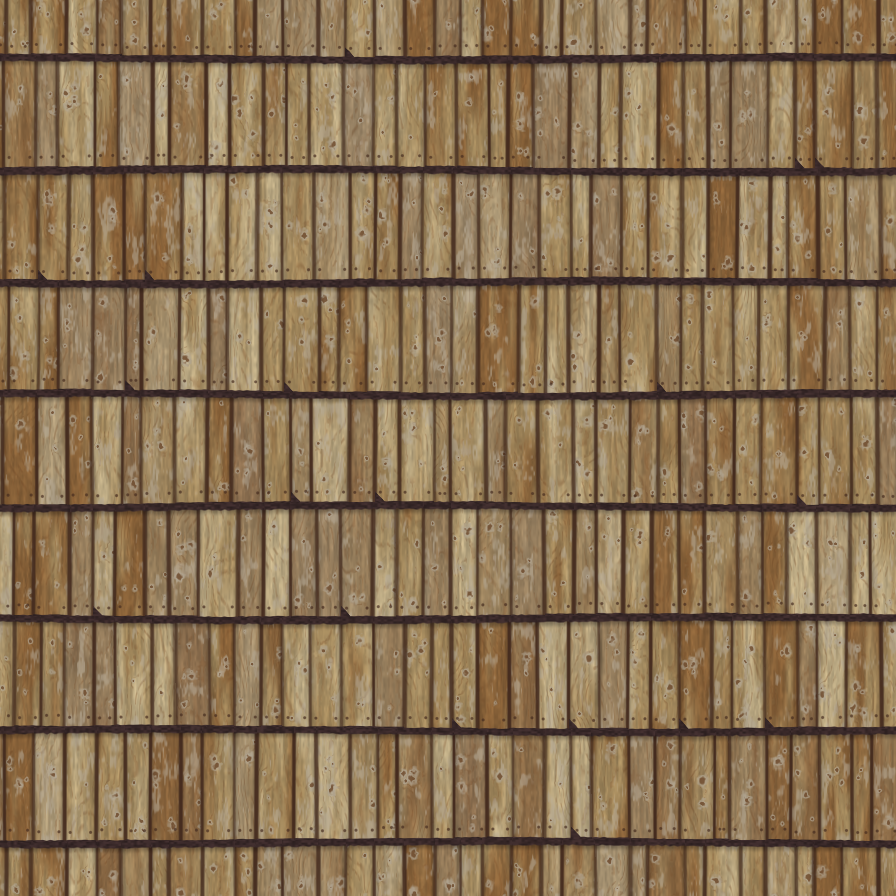
This texture is drawn by a three.js fragment shader. Its source:

```glsl
varying vec2 vUv;

const float ROWS = 8.0;
const float BOARDS = 32.0;
const float ROW_SHIFT = 0.5;       // height of the first lower edge, in rows
const float ASPECT = BOARDS / ROWS;
const float EDGE_JITTER = 0.48;    // variation of board widths
const float EDGE_SLANT = 0.07;
const float SEAM_WIDTH = 0.035;    // in board widths
const float SEAM_VARIATION = 0.05;
const float STRIP_HEIGHT = 0.058;  // in rows
const float CHIP_CHANCE = 0.06;
const float KNOT_CHANCE = 0.62;
const int KNOTS = 5;

const vec3 STRAW = vec3(0.73, 0.66, 0.51);
const vec3 TAN = vec3(0.63, 0.53, 0.36);
const vec3 BROWN = vec3(0.53, 0.38, 0.22);
const vec3 WEATHERED = vec3(0.55, 0.46, 0.36);
const vec3 SILVER = vec3(0.70, 0.66, 0.59);
const vec3 RUST = vec3(0.40, 0.25, 0.13);
const vec3 SEAM = vec3(0.27, 0.17, 0.12);
const vec3 SHADOW = vec3(0.21, 0.15, 0.15);

float hash(vec2 p) {
  vec3 q = fract(p.xyx * 0.1031);
  q += dot(q, q.yzx + 33.33);
  return fract((q.x + q.y) * q.z);
}

float noise(vec2 p) {
  vec2 i = floor(p);
  vec2 f = fract(p);
  f = f * f * (3.0 - 2.0 * f);
  return mix(mix(hash(i), hash(i + vec2(1.0, 0.0)), f.x),
             mix(hash(i + vec2(0.0, 1.0)), hash(i + vec2(1.0, 1.0)), f.x), f.y);
}

// Random value of a board or seam, wrapping at the canvas border
float cellHash(float k, float row, float salt) {
  return hash(vec2(mod(k, BOARDS), mod(row, ROWS)) + salt * 41.0);
}

float seamAt(float k, float row, float height) {
  return k + 0.04 + EDGE_JITTER * cellHash(k, row, 1.0)
       + EDGE_SLANT * (cellHash(k, row, 2.0) - 0.5) * height;
}

float seamMask(float d, float k, float row) {
  float w = SEAM_WIDTH + SEAM_VARIATION * cellHash(k, row, 3.0);
  float line = 1.0 - smoothstep(w * 0.4, w + 0.04, d);
  return line * mix(0.55, 1.0, cellHash(k, row, 4.0));
}

void main() {
  // Rows with a slight sag
  float sag = 0.014 * sin(6.2831853 * (vUv.x + 3.0 * vUv.y));
  float y = vUv.y * ROWS - ROW_SHIFT + sag;
  float row = floor(y);
  float h = fract(y);

  // Boards of uneven width
  float x = vUv.x * BOARDS;
  float id = floor(x);
  if (x < seamAt(id, row, h)) id -= 1.0;
  float left = x - seamAt(id, row, h);
  float right = seamAt(id + 1.0, row, h) - x;
  vec2 p = vec2(left, h * ASPECT);
  vec2 seed = 90.0 * vec2(cellHash(id, row, 5.0), cellHash(id, row, 6.0));

  // Knots: pale halo, dark heart, and bent grain around them
  float halo = 0.0;
  float heart = 0.0;
  float bend = 0.0;
  for (int i = 0; i < KNOTS; i++) {
    float salt = 10.0 + 4.0 * float(i);
    vec2 center = vec2(mix(0.15, 0.85, cellHash(id, row, salt)),
                       ASPECT * mix(0.08, 0.9, cellHash(id, row, salt + 1.0)));
    float size = mix(0.07, 0.18, pow(cellHash(id, row, salt + 2.0), 2.0));
    float present = step(cellHash(id, row, salt + 3.0), KNOT_CHANCE);
    float d = length((p - center) * vec2(1.0, 0.8)) / size;
    d += 0.9 * (noise(p * 11.0 + seed) - 0.5);
    halo = max(halo, present * (1.0 - smoothstep(0.6, 1.5, d)));
    heart = max(heart, present * (1.0 - smoothstep(0.15, 0.65, d)));
    bend += present * exp(-0.3 * d * d);
  }

  // Board tone with long streaks
  float streak = noise(p * vec2(3.0, 0.4) + seed);
  float tone = 0.48 + 0.75 * (cellHash(id, row, 7.0) - 0.5) + 0.7 * (streak - 0.5)
             + 0.18 * (cellHash(0.0, row, 8.0) - 0.5);
  vec3 color = mix(BROWN, TAN, smoothstep(0.05, 0.5, tone));
  color = mix(color, STRAW, smoothstep(0.5, 0.95, tone));
  color = mix(color, WEATHERED, 0.65 * smoothstep(0.55, 1.0, cellHash(id, row, 9.0)));

  // Growth rings, fibres and worn patches
  float phase = p.x * 3.0 + 5.0 * noise(p * vec2(1.3, 0.55) + seed.yx) + 0.8 * bend;
  float ring = smoothstep(0.2, 0.5, abs(fract(phase) - 0.5));
  float fibre = noise(p * vec2(13.0, 1.0) + seed);
  float fleck = noise(p * vec2(17.0, 5.0) + seed.yx);
  color = mix(color, RUST, 0.32 * ring * smoothstep(0.25, 0.75, fleck));
  color *= 0.84 + 0.2 * fibre + 0.14 * fleck;
  float worn = noise(p * vec2(3.5, 1.6) + seed) * 0.7 + 0.3 * fleck;
  color = mix(color, SILVER, 0.55 * smoothstep(0.6, 0.82, worn));
  color = mix(color, SILVER, 0.65 * halo);
  color = mix(color, RUST, 0.75 * heart);

  // Nail pair above the lower edge
  vec2 nail = vec2(min(left, right) - 0.2, p.y - 0.3 - 0.12 * cellHash(id, row, 31.0));
  color = mix(color, SEAM, 0.7 * (1.0 - smoothstep(0.025, 0.08, length(nail))));

  // Seams and soft shade beside them
  float side = min(left, right);
  color *= mix(0.8, 1.0, smoothstep(0.0, 0.2, side));
  color = mix(color, SEAM, max(seamMask(left, id, row), seamMask(right, id + 1.0, row)));

  // Overlap shadow with ragged, sometimes chipped board ends
  float rough = noise(vec2(p.x * 7.0, 2.0) + seed);
  float chip = step(cellHash(id, row, 32.0), CHIP_CHANCE) * max(0.0, 1.0 - left * 3.0);
  float lower = 0.012 * cellHash(id, row, 33.0) + 0.008 * rough + 0.09 * chip;
  float upper = 1.0 - STRIP_HEIGHT + 0.014 * (rough - 0.5);
  color *= 1.0 - 0.25 * smoothstep(upper - 0.06, upper, h);
  float strip = max(1.0 - smoothstep(lower - 0.006, lower + 0.006, h),
                    smoothstep(upper - 0.009, upper + 0.009, h));
  vec3 shade = SHADOW * (0.8 + 0.5 * noise(p * vec2(9.0, 14.0) + seed));
  gl_FragColor = vec4(mix(color, shade, strip), 1.0);
}
```
